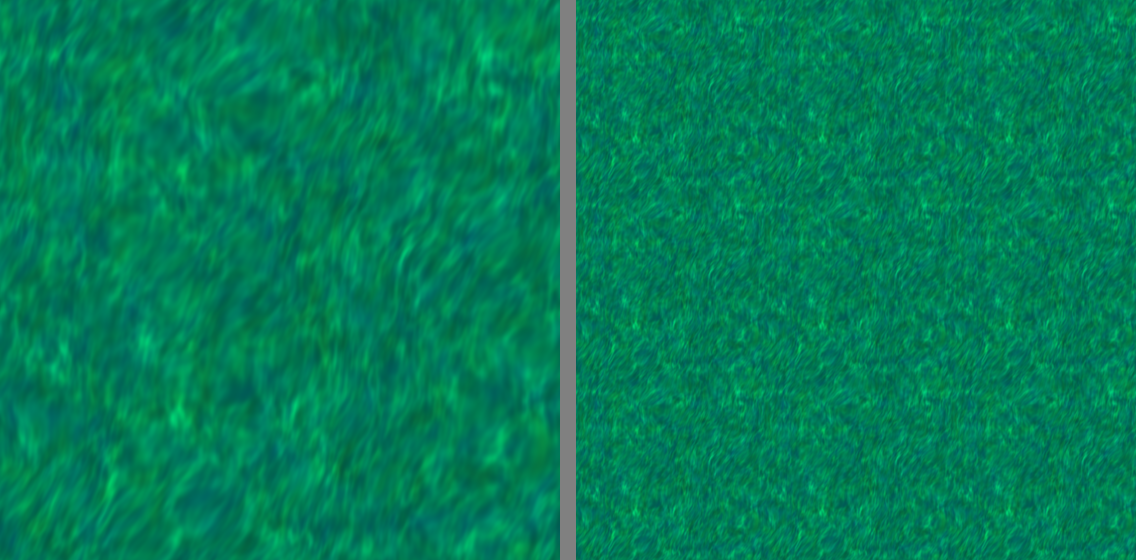
Left, the tile; right, the same tile 3 across and 3 down.
Give the GLSL for this texture, as a Shadertoy shader.

```glsl
// Soft emerald fur: short, blurred, slightly leaning streaks over cloudy patches.
// Layers of wrapping gradient noise on a sheared lattice, bent by a slow warp,
// set the brightness; two more layers drift the hue between teal and leaf green.

const vec3 BASE_GREEN = vec3(0.0, 0.493, 0.341);
const vec3 TONE_STEP = vec3(0.0, 0.054, 0.017);   // colour change per unit of tone
const vec3 HUE_STEP = vec3(-0.012, -0.004, 0.027); // towards teal
const float SKEW = 0.10;          // stretches the highlights
const float LEAN = 0.25;          // sideways drift of a streak per unit of height
const float BEND = 0.065;         // slow changes of direction
const float WOBBLE = 0.016;       // small changes of direction
const float ROUGHNESS_RANGE = 0.9; // how much streak contrast varies

const vec2 BEND_CELLS = vec2(3.0, 3.0);
const vec2 WOBBLE_CELLS = vec2(11.0, 9.0);
const vec2 CLOUD_CELLS = vec2(5.0, 5.0);
const vec2 PATCH_CELLS = vec2(13.0, 10.0);
const vec2 TUFT_CELLS = vec2(27.0, 15.0);
const vec2 STREAK_CELLS = vec2(52.0, 25.0);
const vec2 HAIR_CELLS = vec2(96.0, 44.0);
const vec2 HUE_PATCH_CELLS = vec2(10.0, 9.0);
const vec2 HUE_STREAK_CELLS = vec2(42.0, 22.0);

// Random angle of a lattice node
float hashAngle(vec2 node, uint seed) {
    uint h = uint(node.x) * 1597334677u ^ uint(node.y) * 3812015801u ^ seed * 2654435769u;
    h = (h ^ (h >> 16)) * 2146121005u;
    h = (h ^ (h >> 15)) * 2221713035u;
    h ^= h >> 16;
    return float(h & 65535u) / 65536.0 * 6.2831853;
}

// Gradient at a node, wrapped over the sheared period
float nodeValue(vec2 node, vec2 offset, vec2 cells, float shear, uint seed) {
    float turns = floor((node.y + 0.5) / cells.y);
    node += turns * vec2(shear, -cells.y);
    node.x -= cells.x * floor((node.x + 0.5) / cells.x);
    float angle = hashAngle(floor(node + 0.5), seed);
    return dot(vec2(cos(angle), sin(angle)), offset);
}

// Tiling gradient noise, leaning by a whole number of cells per tile
float noise(vec2 uv, vec2 cells, float lean, uint seed) {
    float shear = floor(lean * cells.x + 0.5);
    vec2 p = vec2(uv.x * cells.x - uv.y * shear, uv.y * cells.y);
    vec2 cell = floor(p);
    vec2 f = p - cell;
    vec2 s = f * f * f * (f * (f * 6.0 - 15.0) + 10.0);
    vec2 right = vec2(1.0, 0.0), up = vec2(0.0, 1.0);
    float a = nodeValue(cell, f, cells, shear, seed);
    float b = nodeValue(cell + right, f - right, cells, shear, seed);
    float c = nodeValue(cell + up, f - up, cells, shear, seed);
    float d = nodeValue(cell + 1.0, f - 1.0, cells, shear, seed);
    return mix(mix(a, b, s.x), mix(c, d, s.x), s.y);
}

void mainImage(out vec4 fragColor, in vec2 fragCoord) {
    vec2 uv = fragCoord / iResolution.xy;

    // Bend the streaks
    vec2 flow = uv;
    flow.x += BEND * noise(uv, BEND_CELLS, 0.0, 1u);
    flow.x += WOBBLE * noise(uv, WOBBLE_CELLS, 0.0, 2u);
    flow.y += WOBBLE * noise(uv, WOBBLE_CELLS, 0.0, 3u);

    // Cloudy ground
    float tone = 1.3 * noise(flow, CLOUD_CELLS, 0.0, 4u);
    tone += 1.7 * noise(flow, PATCH_CELLS, LEAN, 5u);

    // Streaks, calm in some places and rough in others
    float streaks = 2.5 * noise(flow, TUFT_CELLS, LEAN, 6u);
    streaks += 2.8 * noise(flow, STREAK_CELLS, LEAN, 7u);
    streaks += 1.6 * noise(flow, HAIR_CELLS, LEAN, 8u);
    tone += streaks * (1.0 + ROUGHNESS_RANGE * noise(uv, PATCH_CELLS, 0.0, 9u));
    tone += SKEW * (tone * tone - 1.0);

    // Drift between teal and leaf green
    float hue = 3.0 * noise(flow, HUE_PATCH_CELLS, 0.0, 10u);
    hue += 3.4 * noise(flow, HUE_STREAK_CELLS, LEAN, 11u);

    vec3 color = BASE_GREEN + TONE_STEP * tone + HUE_STEP * hue;
    color.r = max(color.r - 0.012, 0.0); // only the leafiest spots gain red
    fragColor = vec4(clamp(color, 0.0, 1.0), 1.0);
}
```
